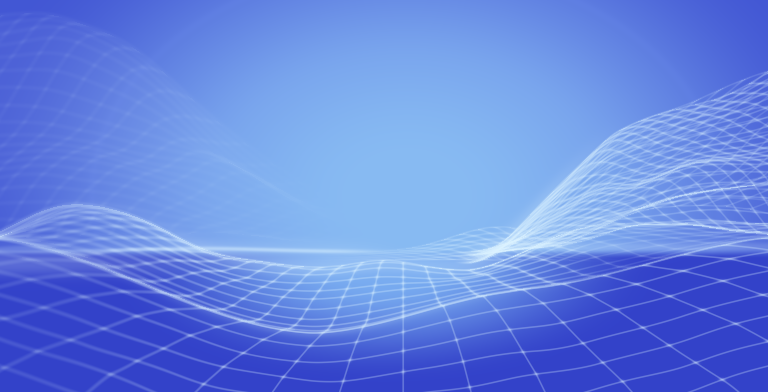
Reproduce this background procedurally as a Shadertoy shader.

```glsl
const vec3 SKY_GLOW = vec3(0.53, 0.73, 0.95);
const vec3 SKY_MID = vec3(0.45, 0.61, 0.92);
const vec3 SKY_EDGE = vec3(0.26, 0.34, 0.83);
const vec3 FLOOR_DEEP = vec3(0.20, 0.26, 0.79);
const vec3 FLOOR_GLOW = vec3(0.47, 0.67, 0.94);
const vec3 LINE_COLOR = vec3(0.86, 0.95, 1.0);
const vec2 GLOW_CENTER = vec2(0.53, 0.50);
const float HORIZON = 0.358;
const float LINE_WIDTH = 0.0012;
const float NODE_RADIUS = 0.005;
const float RIPPLE = 0.03;
const int FAR_PEAK = 0, FLOOR_REAR = 1, FLOOR_FRONT = 2, PEAK = 3, PEAK_BACK = 4, FAR_HILL = 5;

float bell(float x, float center, float width) {
    float d = (x - center) / width;
    return exp(-d * d);
}
vec2 gradientAt(vec2 cell) {
    float h = fract(sin(dot(cell, vec2(127.1, 311.7))) * 43758.5);
    return vec2(cos(6.2832 * h), sin(6.2832 * h));
}
float gradientNoise(vec2 p) {
    vec2 i = floor(p), f = fract(p), s = f * f * (3.0 - 2.0 * f), e = vec2(1, 0);
    float low = mix(dot(gradientAt(i), f), dot(gradientAt(i + e), f - e), s.x);
    float high = mix(dot(gradientAt(i + e.yx), f - e.yx), dot(gradientAt(i + 1.0), f - 1.0), s.x);
    return mix(low, high, s.y);
}

// Edges of the terrain sheets
float farEdge(float x) { return 0.96 - 0.53 * smoothstep(0.05, 0.52, x); }
float rearEdge(float x) {
    return 0.315 + 0.16 * bell(x, 0.11, 0.14) + 0.012 * bell(x, 0.5, 0.06)
         + 0.12 * smoothstep(0.6, 0.8, x);
}
float crestEdge(float x) {
    return 0.40 - 0.25 * smoothstep(-0.05, 0.42, x) + 0.11 * smoothstep(0.40, 0.70, x)
         + 0.14 * smoothstep(0.65, 1.05, x);
}
float peakEdge(float x) {
    float rise = x - 0.757;
    return 0.33 + 0.29 * smoothstep(0.6, 0.81, x) + 0.4 * (rise + sqrt(rise * rise + 0.001));
}

// Height of a sheet on the canvas, t running from back to front
float surface(int sheet, float x, float t) {
    float ripple = RIPPLE * gradientNoise(vec2(x * 9.0, t * 4.0 + float(sheet) * 7.3));
    if (sheet == FAR_PEAK)
        return mix(farEdge(x), 0.40, t) + 0.03 * sin(9.42 * t) * sin(9.0 * x + 1.0) + ripple;
    if (sheet == FLOOR_REAR)
        return mix(rearEdge(x), crestEdge(x), smoothstep(0.0, 1.0, t)) + 0.7 * ripple * (1.0 - t);
    if (sheet == FLOOR_FRONT)
        return mix(crestEdge(x), 0.8 * (x - 0.5) * (x - 0.5) - 0.2, pow(t, 1.2)) + ripple * t;
    if (sheet == FAR_HILL)
        return mix(0.355 + 0.065 * bell(x, 0.65, 0.09), 0.335, t) + 0.2 * ripple;
    float fold = sheet == PEAK ? 0.035 * sin(12.57 * t) : -0.05 * sin(6.28 * t + 5.0 * x);
    return mix(peakEdge(x), 0.35 + 0.08 * bell(x, 0.91, 0.17), t)
         + fold * t * smoothstep(0.62, 0.9, x) + ripple;
}
// Column coordinate; whole numbers lie on a line
float column(int sheet, float x, float t) {
    if (sheet == FAR_PEAK) return (x + 0.25 * t) * 28.0;
    if (sheet == PEAK) return (x - 0.3 * t) * 42.0;
    if (sheet == PEAK_BACK) return (x + 0.4 * t) * 32.0;
    if (sheet == FAR_HILL) return (x - 0.1 * t) * 45.0;
    float depth = sheet == FLOOR_REAR ? mix(0.33, 0.17, t) : mix(0.17, -0.2, t);
    return (x - 0.525) / (0.163 * (0.49 - depth));
}
float stroke(float d, float width) {
    return 1.0 - smoothstep(0.0, width + 1.0 / iResolution.y, d);
}

// Rows, columns and glowing nodes of one sheet
float mesh(int sheet, vec2 uv, int rows, float width) {
    const float E = 0.002;
    float aspect = iResolution.x / iResolution.y, sum = 0.0, last = 0.0, lastDist = 1.0;
    for (int i = 0; i <= rows; i++) {
        float t = float(i) / float(rows);
        float y = surface(sheet, uv.x, t);
        float slope = (surface(sheet, uv.x + E, t) - y) / E;
        float rowDist = abs(uv.y - y) / length(vec2(1.0, slope / aspect));
        sum += stroke(rowDist, width);
        float span = y - last;
        if (i > 0 && (uv.y - y) * (uv.y - last) <= 0.0 && abs(span) > 0.0001) {
            float tv = 1.0 / (float(rows) * span), tc = t + (uv.y - y) * tv;
            float c = column(sheet, uv.x, tc);
            float cx = (column(sheet, uv.x + E, tc) - c) / E;
            float ct = (column(sheet, uv.x, tc + E) - c) / E;
            vec2 slopeC = vec2((cx - ct * slope * tv) / aspect, ct * tv);
            float colDist = abs(fract(c + 0.5) - 0.5) / max(length(slopeC), 0.001);
            float node = length(vec2(min(rowDist, lastDist), colDist));
            sum += stroke(colDist, width) + 1.1 * bell(node, 0.0, NODE_RADIUS);
        }
        last = y;
        lastDist = rowDist;
    }
    return sum;
}

void mainImage(out vec4 fragColor, in vec2 fragCoord) {
    vec2 uv = fragCoord / iResolution.xy;
    // Sky glow and floor
    float r = length((uv - GLOW_CENTER) / vec2(0.57, 0.82));
    vec3 sky = mix(SKY_GLOW, SKY_MID, smoothstep(0.1, 0.66, r));
    sky = mix(sky, SKY_EDGE, smoothstep(0.42, 1.06, r)) + 0.008 * bell(r, 0.72, 0.01);
    float pool = length((uv - vec2(0.5, 0.33)) / vec2(0.36, 0.31));
    vec3 ground = mix(FLOOR_GLOW, FLOOR_DEEP, smoothstep(0.15, 1.0, pool));
    vec3 color = mix(ground, sky, smoothstep(HORIZON - 0.018, HORIZON + 0.008, uv.y));

    // Wire terrain, softer towards the left
    float soft = smoothstep(0.36, 0.02, uv.x), right = smoothstep(0.59, 0.66, uv.x);
    float width = LINE_WIDTH * (1.0 + 5.0 * soft);
    float light = smoothstep(0.48, 0.15, uv.x) * (0.035 * mesh(FAR_PEAK, uv, 18, 0.007)
                + 0.06 * smoothstep(0.02, -0.04, uv.y - farEdge(uv.x)) * smoothstep(0.3, 0.7, uv.y));
    light += mix(0.38, 0.11, soft) * mesh(FLOOR_REAR, uv, 10, width)
           * mix(1.0, 0.3, smoothstep(0.68, 0.8, uv.x));
    light += mix(0.36, 0.13, soft) * mesh(FLOOR_FRONT, uv, 7, width);
    light += right * (0.24 * mesh(PEAK, uv, 22, LINE_WIDTH) + 0.16 * mesh(PEAK_BACK, uv, 14, LINE_WIDTH));
    light += 0.2 * bell(uv.x, 0.61, 0.1) * mesh(FAR_HILL, uv, 6, LINE_WIDTH);

    // Mist and bright edges
    float rise = uv.y - HORIZON - 0.008 * bell(uv.x, 0.26, 0.12);
    light += smoothstep(0.53, 0.42, uv.x) * mix(1.0, 0.35, soft)
           * (0.7 * bell(rise, 0.0, 0.005) + 0.15 * bell(rise, 0.0, 0.025));
    light += 0.25 * soft * bell(uv.y, 0.325, 0.028);
    light += 0.3 * bell(uv.x, 0.43, 0.22) * bell(uv.y, rearEdge(uv.x), 0.025);
    light += 0.15 * bell(uv.x, 0.4, 0.25) * bell(uv.y, crestEdge(uv.x), 0.012);
    light += 0.25 * bell(uv.x, 0.67, 0.08) * bell(uv.y, peakEdge(uv.x), 0.03);
    light += 0.22 * right * bell(uv.y, HORIZON + 0.012, 0.012);
    fragColor = vec4(mix(color, LINE_COLOR, 1.0 - exp(-light)), 1.0);
}
```
